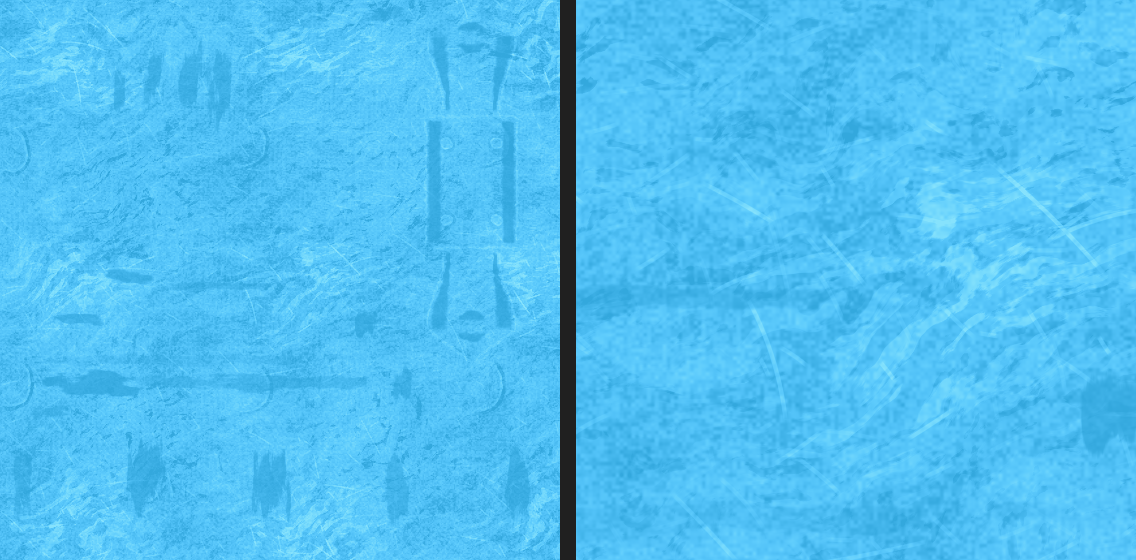
Left: the whole. Right: its middle third, enlarged.
Give the GLSL for this texture, as a Shadertoy shader.

```glsl
#define DARK vec3(0.25, 0.70, 0.91)
#define BASE vec3(0.32, 0.76, 0.97)
#define LIGHT vec3(0.37, 0.80, 0.99)
#define PALE vec3(0.44, 0.84, 0.99)
#define WEAR_PERIOD 0.43
#define WEAR_CENTRE vec2(0.125, 0.49)
#define SCRATCH_WIDTH 0.0014
#define GRAIN 1.7
#define MOTTLE 2.6
#define SMEAR_TONE -1.5
#define PLATE_CENTRE vec2(0.842, 0.675)

float hash(vec2 p) {
    return fract(sin(dot(p, vec2(127.1, 311.7))) * 43758.5453);
}

float noise(vec2 p) {
    vec2 i = floor(p), f = fract(p);
    f = f * f * (3.0 - 2.0 * f);
    return mix(mix(hash(i), hash(i + vec2(1, 0)), f.x),
               mix(hash(i + vec2(0, 1)), hash(i + 1.0), f.x), f.y);
}

mat2 rot(float a) {
    return mat2(cos(a), -sin(a), sin(a), cos(a));
}

float fbm(vec2 p) {
    float sum = 0.0, amp = 0.5;
    for (int i = 0; i < 5; i++) {
        sum += amp * noise(p);
        p = rot(0.3) * p * 2.03 + 17.3;
        amp *= 0.5;
    }
    return sum / 0.97;
}

// Soft-edged band of half width w around d = 0
float band(float d, float w) {
    return 1.0 - smoothstep(w * 0.6, w * 1.2, abs(d));
}

// Offset from the nearest repeat of a worn spot
vec2 tileOffset(vec2 uv, vec2 centre) {
    return (fract((uv - centre) / WEAR_PERIOD + 0.5) - 0.5) * WEAR_PERIOD;
}

// One slightly bent scratch per cell
float scratches(vec2 uv, float scale, float seed) {
    vec2 p = uv * scale;
    float w = max(SCRATCH_WIDTH, 0.8 / iResolution.y) * scale, mark = 0.0;
    for (int j = -1; j <= 1; j++)
    for (int i = -1; i <= 1; i++) {
        vec2 id = floor(p) + vec2(i, j);
        float a = hash(id + seed), b = hash(id + seed + 5.7), c = hash(id + seed + 9.1);
        float angle = (c < 0.55 ? 0.95 : -0.2) + (a - 0.5) * 0.9;
        vec2 q = rot(-angle) * (p - id - vec2(a, b));
        q.y += (b - 0.5) * 0.5 * q.x * q.x;
        float reach = 0.15 + 0.5 * fract(c * 5.0) * b;
        float along = 1.0 - smoothstep(reach * 0.6, reach, abs(q.x));
        mark = max(mark, along * band(q.y, w) * (0.25 + 0.75 * fract(a * 7.0 + b)));
    }
    return mark;
}

// Rubbed patch whose outline is broken by a streak value
float smear(vec2 uv, vec2 centre, vec2 size, float streak) {
    vec2 q = (uv - centre) / size;
    q *= q;
    return 1.0 - smoothstep(0.75, 1.1, pow(dot(q, q), 0.25) + (streak - 0.5) * 1.8);
}

float smears(vec2 uv) {
    float v = fbm(uv * vec2(95.0, 18.0)), h = fbm(uv * vec2(22.0, 60.0) + 4.0);
    float m = 0.0;
    for (int i = 0; i < 5; i++) {
        float k = float(i), r = hash(vec2(k, 3.0));
        vec2 low = vec2(0.04 + 0.222 * k, 0.125 + 0.02 * r);
        m = max(m, smear(uv, low, vec2(0.016 + 0.018 * r, 0.055), v) * (0.7 + 0.3 * r));
        vec2 high = vec2(0.215 + 0.06 * k, 0.84 + 0.03 * r);
        if (i < 4) m = max(m, smear(uv, high, vec2(0.01 + 0.005 * k, 0.035 + 0.008 * k), v) * 0.85);
    }
    m = max(m, smear(uv, vec2(0.18, 0.314), vec2(0.085, 0.02), h));
    m = max(m, smear(uv, vec2(0.42, 0.316), vec2(0.28, 0.013), h) * 0.65);
    m = max(m, smear(uv, vec2(0.33, 0.357), vec2(0.29, 0.009), h) * 0.4);
    m = max(m, smear(uv, vec2(0.09, 0.266), vec2(0.035, 0.009), h) * 0.65);
    m = max(m, smear(uv, vec2(0.225, 0.507), vec2(0.04, 0.014), h) * 0.9);
    m = max(m, smear(uv, vec2(0.41, 0.49), vec2(0.08, 0.008), h) * 0.6);
    m = max(m, smear(uv, vec2(0.135, 0.429), vec2(0.045, 0.01), h) * 0.9);
    m = max(m, smear(uv, vec2(0.65, 0.42), vec2(0.022, 0.02), v) * 0.9);
    m = max(m, smear(uv, vec2(0.72, 0.315), vec2(0.02, 0.024), v) * 0.75);
    return max(m, smear(uv, vec2(0.69, 0.978), vec2(0.033, 0.011), h) * 0.75);
}

// Ghost of a mirrored plate: x = dark stain, y = pale rim
vec2 plate(vec2 uv) {
    vec2 p = uv - PLATE_CENTRE + (vec2(noise(uv * 120.0), noise(uv * 120.0 + 31.0)) - 0.5) * 0.004;
    vec2 a = abs(p);
    float flare = smoothstep(0.14, 0.25, a.y), edge = mix(0.046, 0.073, flare);
    float neck = smoothstep(0.124, 0.132, a.y) * (1.0 - smoothstep(0.255, 0.27, a.y));
    float body = 1.0 - smoothstep(0.105, 0.111, a.y);
    float stain = band(a.x - 0.066, 0.012) * body;
    float thick = mix(0.004, 0.015, flare);
    stain = max(stain, neck * band(a.x - edge + thick, thick));
    vec2 knob = vec2(p.x, a.y - 0.258);
    stain = max(stain, band(length(knob) - 0.02, 0.009) * smoothstep(0.008, 0.016, abs(knob.y)));
    float bolt = length(a - vec2(0.045, 0.068));
    stain = max(stain, band(bolt - 0.013, 0.003) * 0.5);
    float rim = max(band(a.x - 0.081, 0.002) * body, band(a.x - edge - 0.005, 0.002) * neck);
    rim = max(rim, band(a.y - 0.117, 0.003) * (1.0 - smoothstep(0.07, 0.085, a.x)));
    rim = max(rim, band(a.y + a.x * 0.75 - 0.322, 0.003) * step(a.x, 0.079) * step(p.y, 0.0));
    return vec2(stain, max(rim, band(bolt - 0.009, 0.002)));
}

void mainImage(out vec4 fragColor, in vec2 fragCoord) {
    vec2 uv = fragCoord / iResolution.xy;
    vec2 warp = vec2(fbm(uv * 6.0), fbm(uv * 6.0 + 40.0)) - 0.5;
    vec2 flow = rot(0.45) * (uv + warp * 0.12);
    float streak = fbm(flow * vec2(16.0, 46.0));

    // Mottled paint and fine grain
    float tone = 0.14 + MOTTLE * (fbm(uv * 9.0 + warp * 2.0) - 0.5) + 1.6 * (streak - 0.5);
    tone += GRAIN * (noise(uv * 430.0) - 0.5) + 0.8 * (noise(rot(0.6) * uv * 210.0) - 0.5);

    // Repeating scuffs, dark flecks and curved gouges
    vec2 q = tileOffset(uv + warp * 0.15, WEAR_CENTRE);
    float worn = exp(-dot(q * q, vec2(60.0, 110.0)));
    float chips = fbm(flow * vec2(45.0, 120.0) + 8.0);
    tone += (0.25 + 1.9 * worn) * smoothstep(0.5, 0.61, chips);
    q = tileOffset(uv, WEAR_CENTRE + vec2(0.13, 0.16));
    float rough = exp(-dot(q, q) * 70.0);
    tone -= (0.7 + 1.0 * rough) * smoothstep(0.61, 0.69, fbm(flow * vec2(70.0, 130.0) + 70.0));
    q = tileOffset(uv, vec2(0.43, 0.74)) + warp * 0.06;
    float arc = smoothstep(-0.015, 0.03, q.x - q.y) * smoothstep(-0.02, 0.01, q.x) * (0.4 + streak);
    tone += arc * (band(length(q) - 0.046, 0.002) - 1.2 * band(length(q) - 0.051, 0.003));

    // Stains cover the paint, scratches cut through them
    vec2 ghost = plate(uv);
    float stain = max(smears(uv), ghost.x);
    tone = mix(tone, SMEAR_TONE + 0.25 * tone, stain * 0.95) + ghost.y * 0.9;
    float cuts = max(scratches(uv, 7.0, 1.0), scratches(uv, 13.0, 23.0));
    cuts = max(cuts, scratches(uv, 24.0, 51.0) * 0.8);
    tone += cuts * (1.2 + 1.6 * worn) * (1.0 - 0.7 * stain);

    tone = clamp(tone, -1.7, 3.2);
    vec3 color = tone < 0.0 ? mix(BASE, DARK, -tone)
               : tone < 1.0 ? mix(BASE, LIGHT, tone) : mix(LIGHT, PALE, tone - 1.0);
    fragColor = vec4(clamp(color, 0.0, 1.0), 1.0);
}
```
